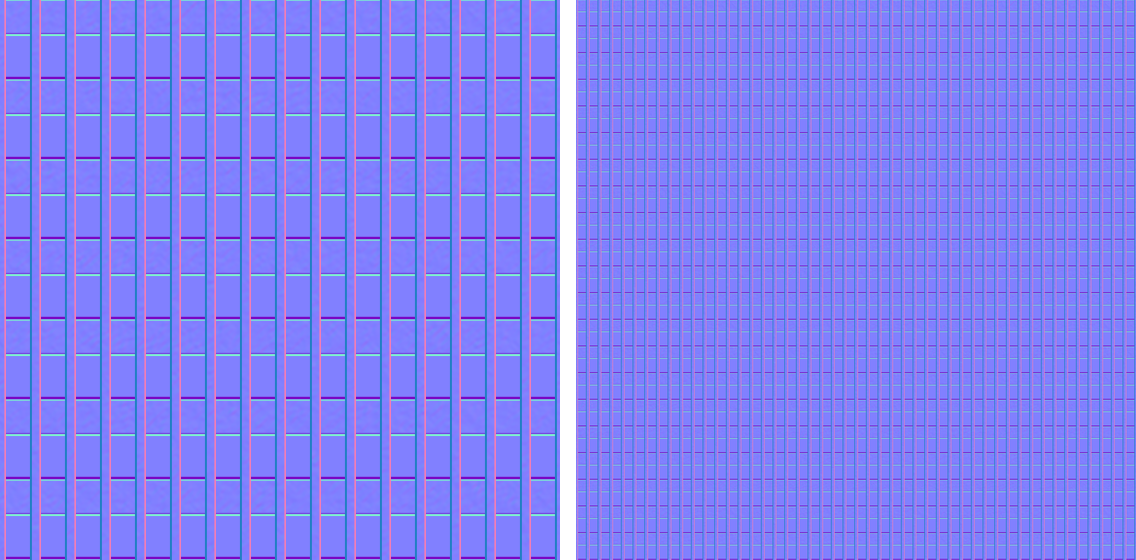
Left: one tile. Right: repeated 3 by 3.
This texture map is drawn by a Shadertoy shader. Its source:

```glsl
// Tangent-space normal map of a facade: 16 bays across, 7 storeys down.
// Smooth window panes alternate with rough spandrels between rough mullions;
// bevels are box-filtered bands, the grain is the slope of a wrapping noise.

float hash(vec2 p) {
    return fract(sin(dot(p, vec2(127.1, 311.7))) * 43758.5453);
}

// Value noise that repeats after "period" cells
float wrapNoise(vec2 p, vec2 period) {
    vec2 i = floor(p), f = fract(p);
    f = f * f * (3.0 - 2.0 * f);
    vec2 a = mod(i, period), b = mod(i + 1.0, period);
    return mix(mix(hash(a), hash(vec2(b.x, a.y)), f.x),
               mix(hash(vec2(a.x, b.y)), hash(b), f.x), f.y);
}

// Plaster height: diagonal streaks over finer isotropic grain
float plaster(vec2 uv) {
    vec2 streak = vec2(50.0, 100.0);
    vec2 diagonal = vec2(uv.x + uv.y, uv.x - uv.y);
    return 0.6 * wrapNoise(diagonal * streak, streak)
         + 0.3 * wrapNoise(uv * 128.0, vec2(128.0))
         + 0.25 * wrapNoise(uv * 41.0, vec2(41.0));
}

// Coverage of a band repeated "count" times; centre and width are in 1/768 of the canvas
float band(float t, float count, float centre, float width, float soft) {
    float period = 768.0 / count;
    float d = (fract(t * count - centre / period + 0.5) - 0.5) * period;
    return clamp((d + 0.5 * width) / soft + 0.5, 0.0, 1.0)
         - clamp((d - 0.5 * width) / soft + 0.5, 0.0, 1.0);
}

void mainImage(out vec4 fragColor, in vec2 fragCoord) {
    vec2 uv = fragCoord / iResolution.xy;
    float down = 1.0 - uv.y;
    vec2 soft = max(vec2(1.0), 768.0 / iResolution.xy);

    // Flat panes, rough everywhere else
    float bay = band(uv.x, 16.0, 24.7, 35.4, soft.x);
    float pane = bay * band(down, 7.0, 77.6, 59.0, soft.y);

    // Grain tilts the normal around straight up
    vec2 e = vec2(1.0 / 768.0, 0.0);
    vec2 slope = vec2(plaster(uv + e.xy) - plaster(uv - e.xy),
                      plaster(uv + e.yx) - plaster(uv - e.yx));
    vec3 color = vec3(0.505, 0.5, 1.0);
    color.xy -= slope * 0.16 * (1.0 - pane);
    color.z -= dot(slope, slope) * 0.2 * (1.0 - pane);

    // Horizontal bevels: spandrel top and bottom, pane top and sill
    color = mix(color, vec3(0.49, 0.84, 0.85), bay * band(down, 7.0, 0.2, 2.2, soft.y));
    color = mix(color, vec3(0.46, 0.27, 0.88), bay * band(down, 7.0, 45.8, 1.6, soft.y));
    color = mix(color, vec3(0.49, 0.97, 0.79), bay * band(down, 7.0, 48.2, 2.5, soft.y));
    color = mix(color, vec3(0.48, 0.02, 0.77), bay * band(down, 7.0, 106.9, 3.2, soft.y));

    // Vertical bevels: left and right jambs
    color = mix(color, vec3(0.97, 0.49, 0.70), band(uv.x, 16.0, 7.1, 2.2, soft.x));
    color = mix(color, vec3(0.12, 0.50, 0.76), band(uv.x, 16.0, 42.4, 2.7, soft.x));

    fragColor = vec4(color, 1.0);
}
```
